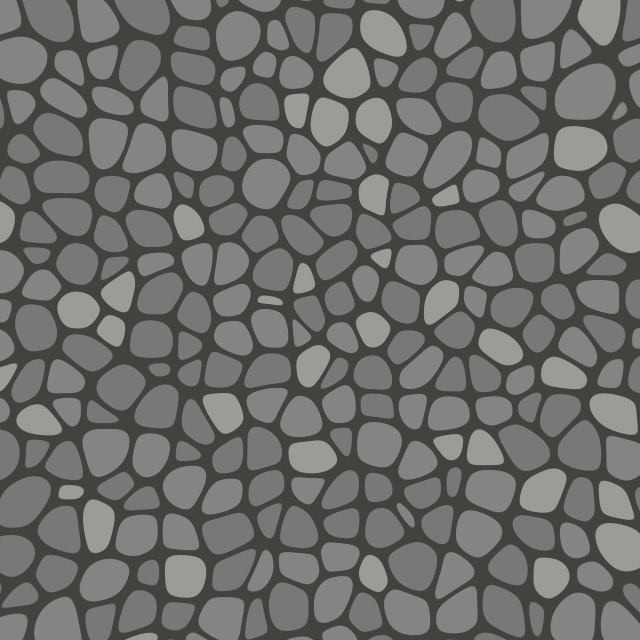
Reproduce this texture procedurally as a WebGL 1 fragment shader.

```glsl
precision highp float;
// Rounded grey pebbles of mixed size set in dark mortar, finer towards the centre.

uniform vec2 u_resolution;

vec3 hash32(vec2 p) {
    vec3 h = fract(vec3(p.xyx) * vec3(0.1031, 0.1030, 0.0973));
    h += dot(h, h.yxz + 33.33);
    return fract((h.xxy + h.yzz) * h.zyx);
}

// Position (xy) and size weight (z) of the pebble belonging to a grid cell.
vec3 pebbleSite(vec2 cell) {
    vec3 h = hash32(cell + 64.0);
    return vec3(cell + 0.5 + 0.72 * (h.xy - 0.5), 0.42 * h.z);
}

// Squared distance reduced by the weight, so heavy pebbles claim more room.
float power(vec2 p, vec3 site) {
    vec2 d = p - site.xy;
    return dot(d, d) - site.z;
}

vec3 pebbleColor(vec2 cell) {
    float tone = hash32(cell + 151.0).x;
    vec3 dark = vec3(0.475, 0.470, 0.465);
    vec3 medium = vec3(0.522, 0.518, 0.512);
    vec3 light = vec3(0.612, 0.608, 0.598);
    return tone < 0.47 ? dark : tone < 0.85 ? medium : light;
}

void main() {
    vec2 centred = (gl_FragCoord.xy - 0.5 * u_resolution) / u_resolution.y;

    // Larger stones near the corners, with a gentle bend in their outlines.
    vec2 p = 17.6 * centred * (1.0 - 0.29 * dot(centred, centred));
    p += 0.08 * sin(2.3 * p.yx + vec2(0.4, 1.9));

    // Find the pebble that owns this point.
    vec2 base = floor(p);
    vec2 ownerCell = base;
    vec3 owner = pebbleSite(base);
    float nearest = power(p, owner);
    for (int j = -2; j <= 2; j++) {
        for (int i = -2; i <= 2; i++) {
            vec2 cell = base + vec2(float(i), float(j));
            vec3 site = pebbleSite(cell);
            float reach = power(p, site);
            if (reach < nearest) {
                nearest = reach;
                owner = site;
                ownerCell = cell;
            }
        }
    }

    // Smooth minimum of the distances to all borders rounds the corners,
    // more strongly on the larger pebbles.
    float roundness = mix(0.065, 0.125, owner.z / 0.42);
    float sum = 0.0;
    for (int j = -2; j <= 2; j++) {
        for (int i = -2; i <= 2; i++) {
            if (i == 0 && j == 0) continue;
            vec3 site = pebbleSite(ownerCell + vec2(float(i), float(j)));
            float gap = max(distance(site.xy, owner.xy), 0.01);
            float border = (power(p, site) - nearest) / (2.0 * gap);
            sum += exp(-border / roundness);
        }
    }
    float inside = -roundness * log(max(sum, 1e-30)) - 0.054;

    // Blend pebble and mortar across about one pixel.
    float softness = 0.55 * 17.6 / u_resolution.y;
    float cover = smoothstep(-softness, softness, inside);
    vec3 mortar = vec3(0.265, 0.258, 0.245);
    gl_FragColor = vec4(mix(mortar, pebbleColor(ownerCell), cover), 1.0);
}
```
